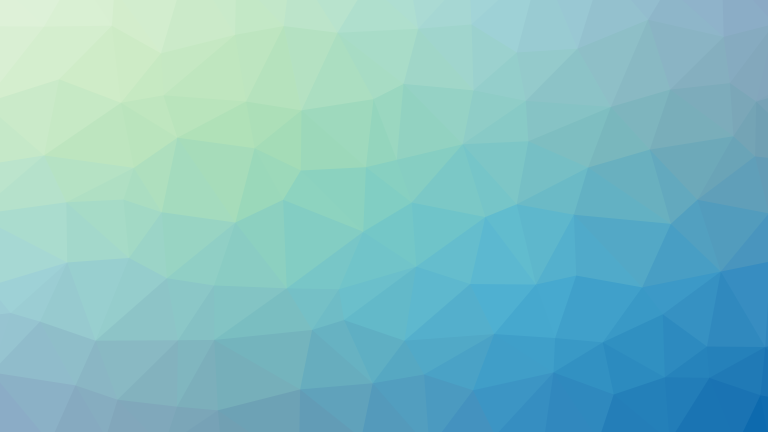
This background is drawn by a Shadertoy shader. Its source:

```glsl
// Low-poly backdrop: a jittered grid of points is split into flat triangles.
// Each triangle takes one colour, half from a left-to-right ramp and half from
// the same ramp run top to bottom, blended in a perceptual space.

const vec2 CELL = vec2(0.139, 0.1366);   // grid spacing, in canvas heights
const vec2 ORIGIN = vec2(-0.012, 0.083); // grid point (0, 0), from the top left

// Linear RGB to white-relative XYZ
const mat3 TO_XYZ = mat3(0.4339, 0.2126, 0.0177,
                         0.3762, 0.7152, 0.1095,
                         0.1899, 0.0722, 0.8728);

vec3 toPerceptual(vec3 rgb) {
    return pow(TO_XYZ * pow(rgb, vec3(2.2)), vec3(1.0 / 3.0));
}

vec3 toDisplay(vec3 lab) {
    vec3 linearRgb = inverse(TO_XYZ) * (lab * lab * lab);
    return pow(max(linearRgb, 0.0), vec3(1.0 / 2.2));
}

// Pale green through teal to deep blue
vec3 ramp(float t) {
    vec3 stops[7] = vec3[7](
        vec3(0.88, 0.95, 0.86), vec3(0.80, 0.92, 0.77), vec3(0.66, 0.87, 0.71),
        vec3(0.48, 0.80, 0.77), vec3(0.31, 0.70, 0.83), vec3(0.17, 0.55, 0.75),
        vec3(0.03, 0.41, 0.68));
    float s = clamp(t, 0.0, 1.0) * 6.0;
    int i = min(int(s), 5);
    return mix(toPerceptual(stops[i]), toPerceptual(stops[i + 1]), s - float(i));
}

float hash(vec2 p) {
    return fract(sin(dot(p, vec2(127.1, 311.7))) * 43758.5453);
}

vec2 gridPoint(vec2 id) {
    vec2 jitter = vec2(hash(id), hash(id + 57.3)) - 0.5;
    return ORIGIN + CELL * (id + 0.72 * jitter);
}

float cross2(vec2 a, vec2 b) {
    return a.x * b.y - a.y * b.x;
}

// Signed distance to the line a-b, positive on its left
float edgeDistance(vec2 p, vec2 a, vec2 b) {
    return cross2(b - a, p - a) / length(b - a);
}

// Adds one triangle's colour, weighted by its smooth coverage of the pixel
void addTriangle(inout vec4 sum, vec2 p, vec2 a, vec2 b, vec2 c) {
    float side = sign(cross2(b - a, c - a));
    float d = min(side * edgeDistance(p, a, b),
              min(side * edgeDistance(p, b, c), side * edgeDistance(p, c, a)));
    float coverage = clamp(d * iResolution.y + 0.5, 0.0, 1.0);
    if (coverage <= 0.0) return;
    vec2 centre = (a + b + c) / 3.0;
    float across = centre.x * iResolution.y / iResolution.x;
    vec3 lab = mix(ramp(across), ramp(centre.y), 0.5);
    sum += coverage * vec4(toDisplay(lab), 1.0);
}

// True when the diagonal a-c gives the better shaped pair of triangles
bool splitAlongAC(vec2 a, vec2 b, vec2 c, vec2 d) {
    float sinA = cross2(b - a, d - a), cosA = dot(b - a, d - a);
    float sinC = cross2(d - c, b - c), cosC = dot(d - c, b - c);
    return sinA * cosC + cosA * sinC < 0.0;
}

void mainImage(out vec4 fragColor, in vec2 fragCoord) {
    // Canvas heights, measured down from the top left
    vec2 p = vec2(fragCoord.x, iResolution.y - fragCoord.y) / iResolution.y;
    vec2 home = floor((p - ORIGIN) / CELL);

    // Gather the triangles of the nearby cells
    vec4 sum = vec4(0.0);
    for (int j = -1; j <= 1; j++) {
        for (int i = -1; i <= 1; i++) {
            vec2 id = home + vec2(i, j);
            vec2 a = gridPoint(id);
            vec2 b = gridPoint(id + vec2(1, 0));
            vec2 c = gridPoint(id + vec2(1, 1));
            vec2 d = gridPoint(id + vec2(0, 1));
            if (splitAlongAC(a, b, c, d)) {
                addTriangle(sum, p, a, b, c);
                addTriangle(sum, p, a, c, d);
            } else {
                addTriangle(sum, p, a, b, d);
                addTriangle(sum, p, b, c, d);
            }
        }
    }
    fragColor = vec4(sum.rgb / max(sum.a, 0.001), 1.0);
}
```
